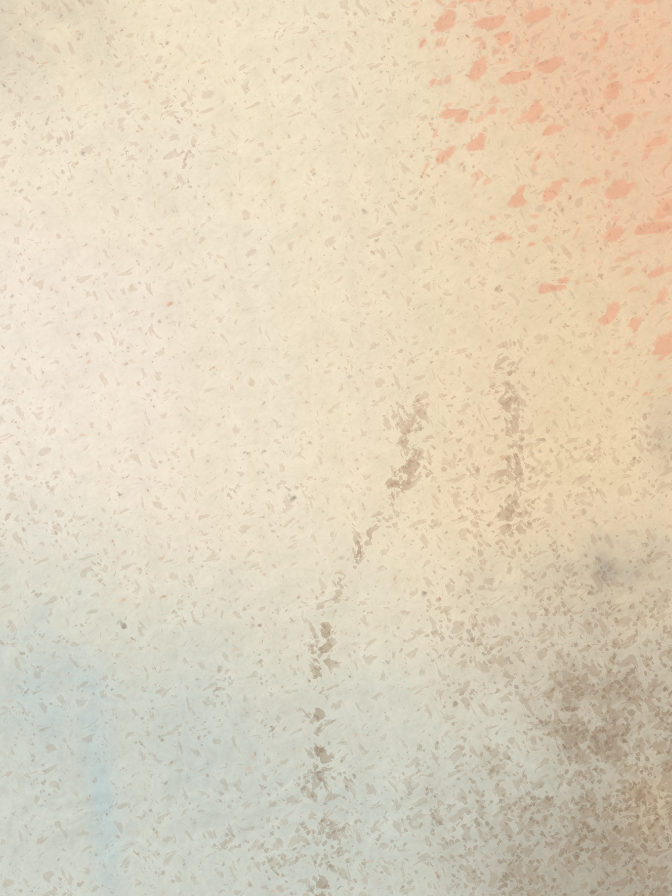
Give the GLSL for this texture, as a Shadertoy shader.

```glsl
#define CREAM vec3(0.938, 0.886, 0.778)
#define PALE vec3(0.945, 0.905, 0.845)
#define SAND vec3(0.918, 0.825, 0.680)
#define PEACH vec3(0.925, 0.675, 0.555)
#define MIST vec3(0.806, 0.818, 0.772)
#define BLUE vec3(0.720, 0.792, 0.800)
#define UMBER vec3(0.500, 0.390, 0.290)
#define STONE vec3(0.690, 0.645, 0.570)
#define SPLAT_SCALE 38.0
#define GRIT_SCALE 170.0
#define GRAIN 0.026

vec2 hash2(vec2 p) {
    vec3 q = fract(p.xyx * vec3(0.1031, 0.1030, 0.0973));
    q += dot(q, q.yzx + 33.33);
    return fract((q.xx + q.yz) * q.zy);
}

// Nearest feature: distance in x, random id of its cell in y.
vec2 cellular(vec2 p) {
    vec2 cell = floor(p), f = fract(p), nearest = vec2(8.0, 0.0);
    for (int j = -1; j <= 1; j++)
    for (int i = -1; i <= 1; i++) {
        vec2 offset = vec2(i, j);
        vec2 seed = hash2(cell + offset + 57.0);
        float d = length(offset + seed - f);
        if (d < nearest.x) nearest = vec2(d, fract(seed.x * 17.0 + seed.y * 29.0));
    }
    return nearest;
}

// Warped layers of sines, roughly -0.7 to 0.7.
float clouds(vec2 p) {
    float sum = 0.0, amp = 0.5;
    for (int i = 0; i < 5; i++) {
        p = mat2(1.45, 1.08, -1.08, 1.45) * p + 0.9 * sin(p.yx * 1.3 + float(i) * 2.1);
        sum += amp * sin(p.x + 1.7) * sin(p.y);
        amp *= 0.6;
    }
    return sum;
}

// Ragged flecks: cover is the share of cells filled, size their radius.
float flecks(vec2 p, float cover, float size, float ragged) {
    vec2 c = cellular(p + 0.2 * sin(p.yx * 1.7) + 0.1 * sin(p.yx * 5.3 + p));
    float radius = size * clamp((cover + c.y - 1.0) * 3.0, 0.0, 1.0) - 0.06;
    return 1.0 - smoothstep(radius - 0.14, radius + 0.08, c.x + ragged);
}

float blob(vec2 p, vec2 center, vec2 size) {
    vec2 d = (p - center) / size;
    return exp(-dot(d, d));
}

void mainImage(out vec4 fragColor, in vec2 fragCoord) {
    vec2 uv = fragCoord / iResolution.xy;
    vec2 p = fragCoord / iResolution.y;
    float broad = clouds(p * 3.0);
    float mid = clouds(p * 11.0 + 4.0);
    float fine = clouds(p * 38.0 + 9.0);
    float micro = clouds(p * 105.0 + 2.0);

    // Washes of plaster colour
    vec3 col = mix(CREAM, PALE, clamp(blob(uv, vec2(0.0, 0.58), vec2(0.38, 0.26)) + 0.1 * mid, 0.0, 1.0));
    col = mix(col, SAND, 0.95 * smoothstep(0.38, 0.92, uv.x + 0.06 * broad) * smoothstep(0.2, 0.5, uv.y));
    float cool = 1.0 - smoothstep(0.17, 0.56, uv.y + 0.17 * uv.x + 0.03 * broad + 0.035 * mid);
    col = mix(col, MIST, cool);
    float streak = blob(uv, vec2(0.165 - 0.12 * uv.y, 0.10), vec2(0.024, 0.13));
    float bluish = 0.4 * blob(uv, vec2(0.02, 0.24), vec2(0.22, 0.15)) * (0.6 + mid)
                 + 0.2 * blob(uv, vec2(0.3, 0.17), vec2(0.06, 0.13));
    col = mix(col, BLUE, clamp(0.6 * streak + bluish, 0.0, 1.0));
    col = mix(col, STONE, 0.4 * blob(uv, vec2(0.04, 1.0), vec2(0.13, 0.09)) * (0.8 + mid + 0.6 * fine));

    // Peach veil and slanted splatter
    float inward = dot(uv - vec2(0.59, 0.87), vec2(0.63, 0.77)) + 0.03 * broad;
    float rosy = smoothstep(-0.03, 0.24, inward) * smoothstep(0.53, 0.78, uv.x + 0.03 * mid);
    col = mix(col, PEACH, rosy * (0.24 + 0.14 * mid + 0.12 * fine));
    float corner = blob(uv, vec2(1.03, 0.88), vec2(0.13, 0.20));
    col = mix(col, PEACH, 0.25 * corner);
    float spread = smoothstep(-0.09, 0.05, inward) * smoothstep(0.55, 0.67, uv.x);
    vec2 slant = mat2(0.60, -0.75, 0.45, 1.0) * p;
    float splatter = flecks(slant * SPLAT_SCALE, spread * (0.50 + 0.15 * mid), 0.50, 0.16 * fine + 0.12 * micro);
    splatter += 0.65 * flecks(slant * SPLAT_SCALE * 2.1 + 7.0, spread * (0.40 - 0.2 * mid), 0.46, 0.2 * micro);
    col = mix(col, PEACH, 0.66 * clamp(splatter, 0.0, 1.0));
    float freckles = flecks(slant * 52.0 + 31.0, 0.12 * smoothstep(0.60, 0.95, uv.y), 0.40, 0.25 * micro);
    col = mix(col, PEACH * 0.95, 0.4 * freckles);

    // Weathered lower right
    float decay = smoothstep(0.57, 1.0, uv.x + 0.08 * broad + 0.09 * mid)
                * (1.0 - smoothstep(0.20, 0.46, uv.y + 0.08 * mid));
    float patches = blob(uv, vec2(0.92, 0.37), vec2(0.10, 0.055))
                  + 0.6 * blob(uv, vec2(0.75, 0.35), vec2(0.05, 0.035))
                  + 0.5 * blob(uv, vec2(0.99, 0.53), vec2(0.03, 0.07));
    col = mix(col, STONE, clamp(0.58 * decay + patches * (0.4 + 0.5 * mid + 0.4 * fine), 0.0, 0.88));
    float ochre = blob(uv, vec2(0.90, 0.18), vec2(0.16, 0.09));
    col = mix(col, UMBER, 0.26 * ochre * smoothstep(-0.2, 0.4, mid + 0.8 * fine));
    col = mix(col, SAND, 0.40 * blob(uv, vec2(0.97, 0.10), vec2(0.05, 0.06)));
    col = mix(col, UMBER, 0.20 * blob(uv, vec2(0.88, 0.01), vec2(0.20, 0.07)));

    // Two crumbling vertical seams
    float seamX = 0.475 + 0.13 * smoothstep(0.27, 0.50, uv.y) + 0.02 * mid;
    float seam = exp(-pow((uv.x - seamX) / 0.018, 2.0)) * (1.0 - smoothstep(0.48, 0.62, uv.y));
    float sideX = 0.765 - 0.05 * (uv.y - 0.38) + 0.02 * mid;
    seam += 0.8 * exp(-pow((uv.x - sideX) / 0.024, 2.0))
          * smoothstep(0.34, 0.40, uv.y) * (1.0 - smoothstep(0.52, 0.68, uv.y));
    seam *= 0.35 + 0.65 * smoothstep(-0.35, 0.25, fine);

    // Stains and grit gather in seams, decay and the lower middle
    float dust = 0.06 + 0.08 * broad + 0.14 * blob(uv, vec2(0.72, 0.50), vec2(0.20, 0.25));
    float low = blob(uv, vec2(0.62, 0.07), vec2(0.32, 0.11));
    float cover = dust + 0.45 * seam + 0.34 * decay + 0.22 * low + 0.16 * mid + 0.24 * fine;
    float stain = smoothstep(0.36, 0.75, micro + 0.9 * cover);
    float grit = flecks(p * GRIT_SCALE, clamp(cover + 0.06, 0.0, 0.7), 0.55, 0.3 * micro);
    float crumbs = flecks(p * vec2(88.0, 76.0) + 20.0, clamp(cover - 0.04, 0.0, 0.4), 0.48, 0.35 * micro);
    vec3 rust = mix(UMBER, PEACH * 0.74, 0.5 * smoothstep(0.15, 0.6, uv.y));
    col = mix(col, rust, stain * (0.18 + 0.22 * seam + 0.14 * decay));
    col = mix(col, rust, grit * (0.22 + 0.10 * decay));
    col = mix(col, rust, crumbs * 0.20);

    // A few dark chips
    float chips = flecks(p * vec2(46.0, 54.0) + 3.0, 0.018, 5.0, 0.2 * micro);
    col = mix(col, STONE * 0.75, 0.5 * chips * smoothstep(-0.2, 0.3, fine));

    // Rough surface relief and grain
    float relief = clouds(p * 24.0) - clouds(p * 24.0 + vec2(0.10, -0.13));
    col += relief * (0.012 + 0.026 * cool);
    col += GRAIN * (0.45 - cellular(p * 190.0 + 2.0 * fine).x);
    col += micro * (0.018 + 0.03 * decay) + 0.02 * fine + 0.010 * broad;
    fragColor = vec4(clamp(col, 0.0, 1.0), 1.0);
}
```
